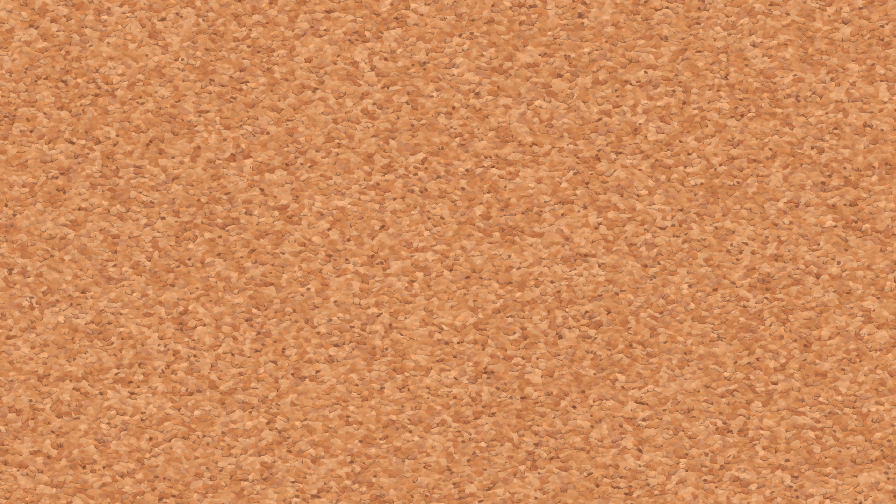
Give the GLSL for this texture, as a WebGL 2 fragment shader.

```glsl
#version 300 es
precision highp float;

uniform vec2 u_resolution;
out vec4 fragColor;

const vec3 DARK  = vec3(0.46, 0.25, 0.16);
const vec3 UMBER = vec3(0.71, 0.41, 0.245);
const vec3 OCHRE = vec3(0.79, 0.495, 0.29);
const vec3 ROSY  = vec3(0.76, 0.50, 0.35);
const vec3 AMBER = vec3(0.84, 0.57, 0.365);
const vec3 PALE  = vec3(0.905, 0.67, 0.48);

struct Flake {
    float edge;   // distance-like value, zero on the border
    vec2 offset;  // position relative to the flake centre
    vec3 seed;    // random values of the flake
};

vec3 hash3(vec2 cell) {
    vec3 q = fract(cell.xyx * vec3(0.1031, 0.1030, 0.0973));
    q += dot(q, q.yxz + 33.33);
    return fract((q.xxy + q.yzz) * q.zyx);
}

mat2 rotation(float angle) {
    float c = cos(angle), s = sin(angle);
    return mat2(c, s, -s, c);
}

// Cellular noise whose cells are each stretched along their own direction
Flake cellularFlake(vec2 p, float stretch) {
    vec2 base = floor(p);
    float nearest = 9.0, second = 9.0;
    Flake flake = Flake(0.0, vec2(0.0), vec3(0.0));
    for (int y = -1; y <= 1; y++) {
        for (int x = -1; x <= 1; x++) {
            vec2 cell = base + vec2(x, y);
            vec3 seed = hash3(cell + 57.0);
            vec2 offset = p - cell - 0.05 - 0.9 * seed.xy;
            vec2 local = rotation((seed.z - 0.5) * 2.6) * offset;
            float d = length(local * vec2(1.0 / stretch, stretch));
            if (d < nearest) {
                second = nearest;
                nearest = d;
                flake.offset = offset;
                flake.seed = hash3(cell + 191.0);
            } else {
                second = min(second, d);
            }
        }
    }
    flake.edge = second - nearest;
    return flake;
}

float softWaves(vec2 p) {
    float sum = 0.0, weight = 0.5;
    for (int i = 0; i < 4; i++) {
        sum += weight * sin(p.x + 1.7 * sin(p.y)) * cos(p.y + 0.6);
        p = rotation(1.1) * p * 1.9 + 2.3;
        weight *= 0.6;
    }
    return sum;
}

vec3 flakeColor(float pick) {
    vec3 color = mix(UMBER, OCHRE, smoothstep(0.08, 0.14, pick));
    color = mix(color, ROSY, smoothstep(0.33, 0.35, pick));
    color = mix(color, AMBER, smoothstep(0.41, 0.43, pick));
    return mix(color, PALE, smoothstep(0.68, 0.82, pick));
}

vec3 cork(vec2 p) {
    // Chips shift the coordinates, so flake outlines become ragged
    Flake chip = cellularFlake(p * vec2(118.0, 158.0), 1.25);
    vec2 bent = p + 0.003 * vec2(sin(p.y * 83.0 + 2.0 * sin(p.x * 31.0)),
                                 sin(p.x * 71.0 + 2.0 * sin(p.y * 37.0)));
    bent += 0.0035 * (chip.seed.xy - 0.5);
    Flake flake = cellularFlake(bent * vec2(70.0, 98.0), 1.25);

    // Flake tone broken up by chips, with a tilt that lights the upper side
    vec3 color = mix(flakeColor(flake.seed.x), flakeColor(chip.seed.z), 0.36);
    vec2 tilt = vec2(flake.seed.y - 0.5, flake.seed.z);
    float shade = 1.015 + 0.012 * softWaves(p * 5.0);
    shade += 0.17 * dot(tilt, flake.offset);
    shade += 0.06 * (chip.seed.y - 0.5);
    color *= shade;

    // Shadow slivers lie in only some seams, mostly below a flake
    float seam = 1.0 - smoothstep(0.04, 0.30, flake.edge);
    float below = smoothstep(0.25, -0.35, flake.offset.y);
    float patchy = smoothstep(0.45, 0.95, flake.seed.z);
    color = mix(color, DARK, seam * (0.05 + 0.62 * below * patchy));

    // Bright rims on the upper side of other flakes
    float rim = seam * (1.0 - below) * smoothstep(0.5, 0.9, flake.seed.y);
    color = mix(color, PALE * 1.03, 0.45 * rim);

    // Sparse dark crumbs
    float crumb = smoothstep(0.0, 0.3, chip.edge) * step(0.982, chip.seed.x);
    return mix(color, DARK, 0.6 * crumb);
}

void main() {
    // Four samples per pixel smooth the flake borders
    vec3 color = vec3(0.0);
    for (int i = 0; i < 4; i++) {
        vec2 shift = (vec2(i % 2, i / 2) - 0.5) * 0.5;
        color += 0.25 * cork((gl_FragCoord.xy + shift) / u_resolution.y);
    }
    fragColor = vec4(clamp(color, 0.0, 1.0), 1.0);
}
```
